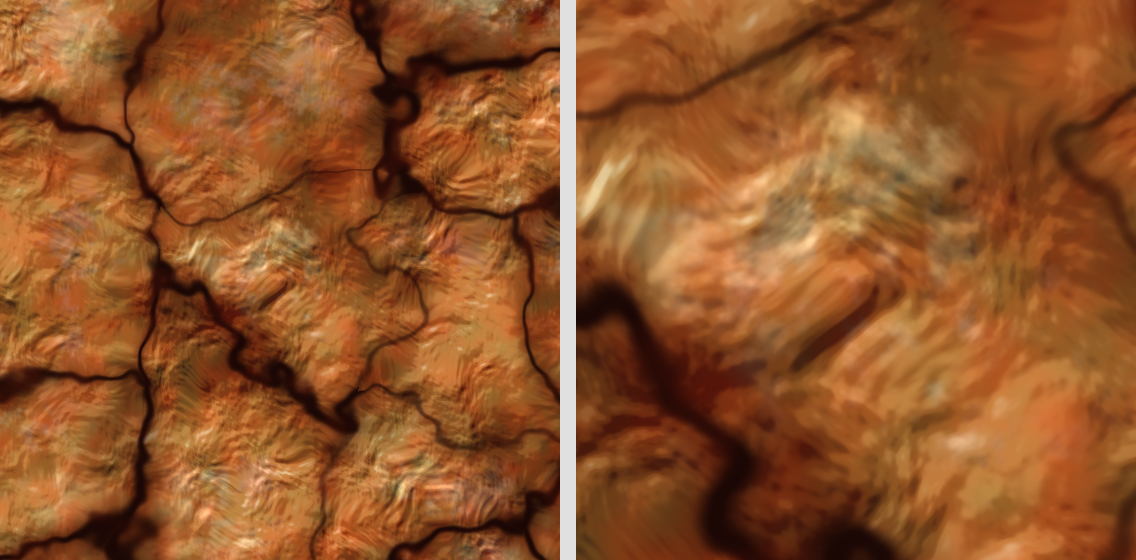
Left: the whole. Right: its middle third, enlarged.
This texture is drawn by a Shadertoy shader. Its source:

```glsl
const float CELLS = 2.6;           // stones across the canvas
const float JITTER = 0.8;
const float EDGE_WARP = 0.42;
const float CRACK_WIDTH = 0.055;   // in cell units
const float HALO_WIDTH = 0.075;
const float GRAIN_FREQ = 30.0;
const float GRAIN_STEP = 0.0035;
const float RELIEF = 0.85;
const float MOTTLE = 0.8;
const vec2 LIGHT_DIR = vec2(-0.5, 0.87);

const vec3 BLACK_RED = vec3(0.09, 0.02, 0.015);
const vec3 CRACK_RED = vec3(0.30, 0.07, 0.03);
const vec3 UMBER = vec3(0.30, 0.11, 0.05);
const vec3 BROWN = vec3(0.50, 0.25, 0.09);
const vec3 ORANGE = vec3(0.65, 0.36, 0.14);
const vec3 GOLD = vec3(0.79, 0.51, 0.25);
const vec3 CREAM = vec3(0.92, 0.77, 0.58);
const vec3 MAUVE = vec3(0.66, 0.47, 0.38);
const vec3 PALE = vec3(0.82, 0.67, 0.48);

float hash(vec2 p) {
    return fract(sin(dot(p, vec2(127.1, 311.7))) * 43758.5453);
}

vec2 hash2(vec2 p) {
    return vec2(hash(p), hash(p + 57.3));
}

float noise(vec2 p) {
    vec2 i = floor(p), f = fract(p);
    f = f * f * (3.0 - 2.0 * f);
    return mix(mix(hash(i), hash(i + vec2(1, 0)), f.x),
               mix(hash(i + vec2(0, 1)), hash(i + vec2(1, 1)), f.x), f.y);
}

float fbm(vec2 p) {
    float sum = 0.0, amp = 0.53;
    for (int i = 0; i < 4; i++) {
        sum += amp * noise(p);
        p = mat2(1.6, 1.2, -1.2, 1.6) * p + 11.7;
        amp *= 0.5;
    }
    return sum;
}

// Crinkled skin: noise bent by coarser noise
float skin(vec2 p) {
    vec2 bend = vec2(noise(p * 16.0), noise(p * 16.0 + 40.0));
    return fbm(p * GRAIN_FREQ + 1.6 * bend);
}

vec2 cellPoint(vec2 cell) {
    return cell + 0.5 + JITTER * (hash2(cell) - 0.5);
}

// x: crack core, y: soft halo, z: distance to the nearest edge
vec3 cracks(vec2 q, float widthScale) {
    vec2 base = floor(q), home = base;
    float nearest = 1e3;
    for (int y = -1; y <= 1; y++)
    for (int x = -1; x <= 1; x++) {
        vec2 cell = base + vec2(x, y);
        float d = length(cellPoint(cell) - q);
        if (d < nearest) { nearest = d; home = cell; }
    }
    vec2 a = cellPoint(home);
    vec3 result = vec3(0.0, 0.0, 1e3);
    for (int y = -2; y <= 2; y++)
    for (int x = -2; x <= 2; x++) {
        if (x == 0 && y == 0) continue;
        vec2 cell = home + vec2(x, y);
        vec2 b = cellPoint(cell);
        float d = dot(0.5 * (a + b) - q, normalize(b - a));
        float strength = mix(0.45, 1.0, smoothstep(0.1, 0.5, hash(home + cell + 3.1)));
        float width = CRACK_WIDTH * widthScale * strength;
        result.x = max(result.x, strength * (1.0 - smoothstep(0.1 * width, width, d)));
        result.y = max(result.y, strength * exp(-max(d, 0.0) / HALO_WIDTH));
        result.z = min(result.z, d);
    }
    return result;
}

vec3 stoneRamp(float t) {
    vec3 c = mix(UMBER, BROWN, smoothstep(0.16, 0.38, t));
    c = mix(c, ORANGE, smoothstep(0.38, 0.55, t));
    c = mix(c, GOLD, smoothstep(0.55, 0.74, t));
    return mix(c, CREAM, smoothstep(0.76, 1.05, t));
}

void mainImage(out vec4 fragColor, in vec2 fragCoord) {
    vec2 p = fragCoord / iResolution.y;

    // Wandering stone outlines
    vec2 warp = vec2(fbm(p * 5.0 + 3.0), fbm(p * 5.0 + 29.0)) - 0.5;
    vec2 ragged = vec2(noise(p * 38.0), noise(p * 38.0 + 17.0)) - 0.5;
    vec2 q = p * CELLS + 2.0 * EDGE_WARP * warp + 0.035 * ragged + 4.3;
    vec3 crack = cracks(q, 0.5 + noise(p * 9.0 + 8.0));
    float dome = smoothstep(0.0, 0.32, crack.z);

    // Lit fine relief, rougher in some areas
    vec2 offset = GRAIN_STEP * LIGHT_DIR;
    float slope = skin(p - offset) - skin(p + offset);
    float rough = mix(0.65, 1.6, smoothstep(0.35, 0.7, noise(p * 5.0 + 61.0)));
    float tone = 0.53 + MOTTLE * (fbm(p * 9.0 + 5.0) - 0.5)
               + RELIEF * rough * slope + 0.10 * (dome - 0.6);
    vec3 color = stoneRamp(tone);

    // Lichen-pale and mauve patches on the tops
    float grain = fbm(p * 60.0 + 13.0) - 0.5;
    float pale = smoothstep(0.54, 0.78, fbm(p * 5.5 + 71.0) + 0.35 * grain) * dome;
    float mauve = smoothstep(0.52, 0.74, fbm(p * 7.0 + 93.0) + 0.45 * grain) * dome;
    float shade = 1.0 + 1.3 * rough * slope;
    color = mix(color, MAUVE * shade, 0.55 * mauve);
    color = mix(color, PALE * shade, 0.7 * pale);

    // Rusty and olive flecks
    float fleck = fbm(p * 24.0 + 37.0) - 0.5;
    color += fleck * vec3(0.22, -0.10, -0.06);

    // Dark red clefts
    float red = smoothstep(0.35, 0.75, noise(p * 22.0 + 19.0));
    color = mix(color, mix(UMBER * 0.7, CRACK_RED, red), 0.8 * crack.y);
    color = mix(color, mix(BLACK_RED, CRACK_RED, 0.35 * red), 0.92 * crack.x);

    fragColor = vec4(clamp(color, 0.0, 1.0), 1.0);
}
```
